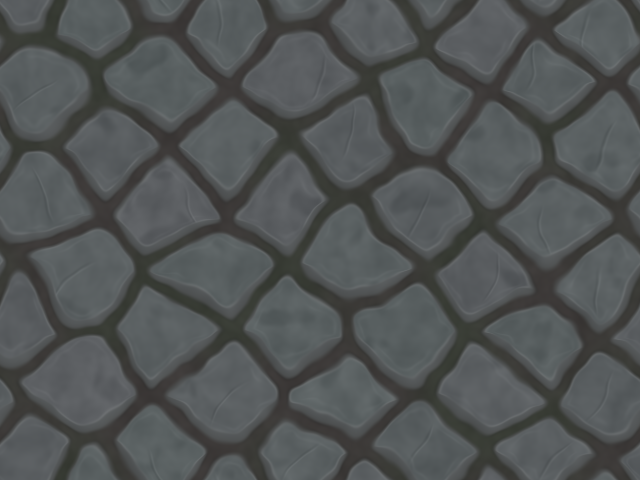
This texture is drawn by a Shadertoy shader. Its source:

```glsl
// Worn grey cobblestones laid diagonally, with dark mossy joints; tiles seamlessly.

const vec2 GRID = vec2(10.0, 8.0); // stones sit on every other cell

vec2 hash2(vec2 p) {
    vec3 q = fract(p.xyx * vec3(0.1031, 0.1030, 0.0973));
    q += dot(q, q.yzx + 33.33);
    return fract((q.xx + q.yz) * q.zy);
}

// Gradient noise that repeats over the unit square
float corner(vec2 cell, vec2 f, vec2 period) {
    float angle = 6.2832 * hash2(mod(cell, period) + period.yx).x;
    return dot(vec2(cos(angle), sin(angle)), f);
}

float noise(vec2 uv, vec2 period) {
    vec2 p = uv * period, i = floor(p), f = p - i;
    vec2 u = f * f * f * (f * (f * 6.0 - 15.0) + 10.0);
    vec2 e = vec2(1.0, 0.0);
    return mix(mix(corner(i, f, period), corner(i + e, f - e, period), u.x),
               mix(corner(i + e.yx, f - e.yx, period), corner(i + 1.0, f - 1.0, period), u.x), u.y);
}

vec2 stoneCentre(vec2 cell) {
    return cell + 0.5 + 0.62 * (hash2(mod(cell, GRID) + 7.0) - 0.5);
}

bool isStone(vec2 cell) {
    return mod(cell.x + cell.y, 2.0) < 0.5;
}

// Rounded distance to the joint; also gives outward direction, stone cell and offset
float stoneEdge(vec2 p, out vec2 outward, out vec2 id, out vec2 offset) {
    vec2 base = floor(p);
    float nearest = 100.0;
    id = base;
    offset = vec2(0.0);
    for (int y = -2; y <= 2; y++)
    for (int x = -2; x <= 2; x++) {
        vec2 cell = base + vec2(x, y);
        vec2 r = p - stoneCentre(cell);
        if (isStone(cell) && dot(r, r) < nearest) {
            nearest = dot(r, r);
            id = cell;
            offset = r;
        }
    }
    const float rounding = 0.05;
    vec2 centre = stoneCentre(id);
    float total = 0.0;
    outward = vec2(0.0);
    for (int y = -2; y <= 2; y++)
    for (int x = -2; x <= 2; x++) {
        vec2 cell = id + vec2(x, y);
        if (!isStone(cell) || (x == 0 && y == 0)) continue;
        vec2 across = stoneCentre(cell) - centre;
        vec2 dir = normalize(across);
        float weight = exp(-(0.5 * length(across) - dot(offset, dir)) / rounding);
        total += weight;
        outward += weight * dir;
    }
    outward /= total;
    return -rounding * log(total);
}

float line(float dist, float width) {
    return exp(-dist * dist / (width * width));
}

void mainImage(out vec4 fragColor, in vec2 fragCoord) {
    vec2 uv = fragCoord / iResolution.xy;

    // Hand-cut outlines
    vec2 bend = vec2(noise(uv, vec2(9.0, 7.0)), noise(uv, vec2(11.0, 8.0)));
    vec2 chips = vec2(noise(uv, vec2(29.0, 23.0)), noise(uv, vec2(31.0, 22.0)));
    vec2 p = uv * GRID + 0.20 * bend + 0.05 * chips;
    vec2 outward, id, offset;
    float d = stoneEdge(p, outward, id, offset);
    vec2 rnd = hash2(mod(id, GRID) + 41.0);
    vec2 rnd2 = hash2(mod(id, GRID) + 83.0);

    // Painterly mottling
    vec2 smear = uv + 0.02 * bend.yx;
    float broad = noise(smear, vec2(16.0, 13.0));
    float strokes = noise(smear + 0.012 * chips, vec2(34.0, 20.0));
    float fine = noise(smear, vec2(75.0, 58.0));
    float wear = smoothstep(-0.35, 0.3, noise(uv, vec2(21.0, 17.0)));

    // Joints drift between earth and moss
    float moss = smoothstep(-0.2, 0.3, noise(uv, vec2(5.0, 4.0)));
    vec3 joint = mix(vec3(0.238, 0.225, 0.220), vec3(0.220, 0.234, 0.205), moss);
    joint += 0.02 * broad + 0.02 * strokes + 0.012 * fine;

    // Sloping sides, wider towards the viewer
    float down = smoothstep(0.0, 0.8, -outward.y);
    float rim = 0.125 + 0.095 * down + 0.035 * broad;
    vec3 side = mix(vec3(0.295, 0.303, 0.303), vec3(0.330, 0.343, 0.348), smoothstep(0.06, 0.20, d));
    side += 0.025 * strokes + 0.012 * outward.x * down;
    vec3 col = mix(joint, side, smoothstep(0.035, 0.125, d));
    col -= 0.028 * wear * line(d - 0.07, 0.022);

    // Flat top with its own tone
    vec3 top = vec3(0.352, 0.371, 0.379) + 0.018 * (rnd.x - 0.5);
    top += 0.010 * (rnd.y - 0.5) * vec3(1.0, -0.6, 0.3);
    top += 0.035 * broad + 0.032 * strokes + 0.012 * fine;
    top -= 0.04 * smoothstep(0.18, 0.5, broad - 0.3 * strokes);
    float face = smoothstep(rim - 0.025, rim + 0.035, d);
    col = mix(col, top, face);

    // Pale worn rim, and a fainter stroke inside it
    col += (0.015 + 0.045 * wear) * line(d - rim, 0.022);
    col += 0.022 * (1.0 - wear) * line(d - rim - 0.09 - 0.1 * strokes, 0.03);

    // Curved crack across some stones
    float angle = 0.6 + 1.9 * rnd2.x;
    vec2 along = vec2(cos(angle), sin(angle));
    float s = dot(offset, along);
    float t = dot(offset, vec2(-along.y, along.x)) + 0.35 * (rnd.y - 0.5) + (rnd.x - 0.5) * s * s;
    float crack = step(0.45, rnd2.y) * face * smoothstep(0.5, 0.2, abs(s + 0.25 * (rnd.x - 0.5)));
    col += crack * (0.032 * line(t, 0.018) - 0.028 * line(t - 0.035, 0.022));

    fragColor = vec4(col, 1.0);
}
```
